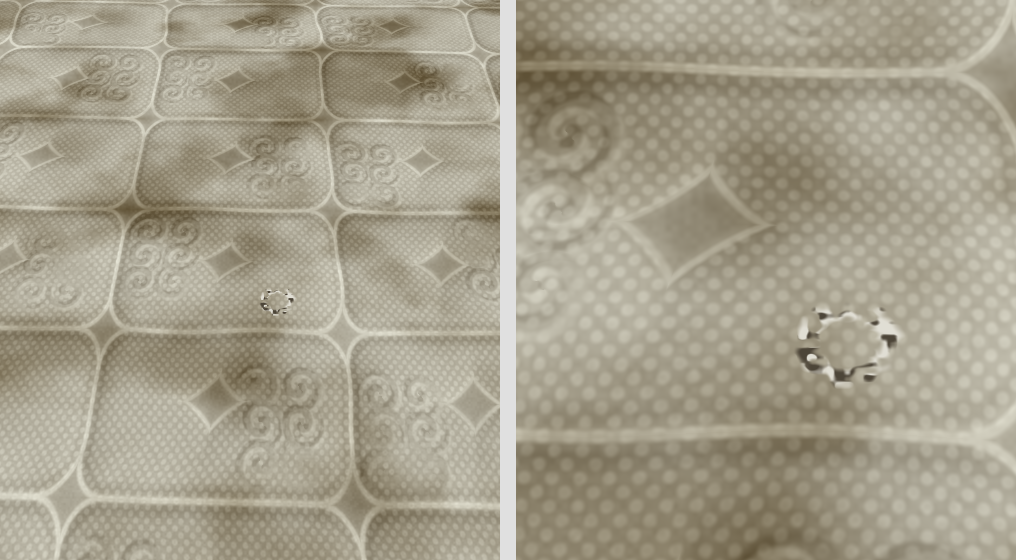
Left, the full canvas; right, a detail of the centre.
A WebGL 2 fragment shader for this texture:

```glsl
#version 300 es
precision highp float;
// A worn quilted mattress seen in perspective: rounded pads in staggered depth,
// stitched seams, diamond tufts, a dotted weave, embossed scrolls and stains.
// Canvas points are projected to quilt cells, and each cell is shaded by its height.
uniform vec2 u_resolution;
out vec4 fragColor;

float hash(vec2 p) {
    vec3 q = fract(p.xyx * .1031);
    q += dot(q, q.yzx + 33.33);
    return fract((q.x + q.y) * q.z);
}

float noise(vec2 p) {
    vec2 i = floor(p), f = fract(p);
    f = f * f * (3. - 2. * f);
    return mix(mix(hash(i), hash(i + vec2(1, 0)), f.x),
               mix(hash(i + vec2(0, 1)), hash(i + 1.), f.x), f.y);
}

float fbm(vec2 p) {
    float sum = 0., gain = .53;
    for (int i = 0; i < 4; i++) {
        sum += gain * noise(p);
        p = mat2(1.6, 1.2, -1.2, 1.6) * p + 7.3;
        gain *= .5;
    }
    return sum;
}

// Canvas (y down, height 1) to quilt columns and rows
vec2 project(vec2 s) {
    float y = s.y - .014 * (s.x - .59);
    float row = (1.0092 - 1. / (y + .9)) / .1133;
    float column = (s.x - .5656 - .0806 * y) / (.2574 + .286 * y);
    return vec2(column, row < 0. ? row * 1.26 : row);
}

// Signed distance to the rounded pad; its cut corners leave the concave nodes
float padDistance(vec2 c) {
    vec2 q = abs(c - .5) * vec2(1, .45) - vec2(.5, .225) + .12;
    return length(max(q, 0.)) + min(max(q.x, q.y), 0.) - .12;
}

// Approximate distance to the concave diamond tuft
float tuftDistance(vec2 c) {
    vec2 q = (c - vec2(.48, .46)) / vec2(.115, .17);
    q.x += .2 * q.y;
    q = pow(abs(q) + .01, vec2(.84));
    return (q.x + q.y - 1.) * .07;
}

float padHeight(vec2 c) {
    float rise = 1. - exp(min(padDistance(c), 0.) / .06);
    return rise * (1. - .85 * exp(-max(tuftDistance(c), 0.) / .06));
}

// Six interlocking spirals with alternating turn
float scroll(vec2 p) {
    float h = 0.;
    for (int i = 0; i < 6; i++) {
        float k = float(i), row = floor(k / 2.);
        float turn = mod(k + row, 2.) * 2. - 1.;
        vec2 q = p - vec2((mod(k, 2.) - .5) * .78, (row - 1.) * .62);
        float r = length(q), a = atan(q.y * turn, q.x) + k;
        float arm = abs(fract(r * 3.2 - a / 6.2832) - .5) * 2.;
        h = max(h, smoothstep(.35, .7, arm) * (1. - smoothstep(.36, .48, r)));
    }
    return h;
}

void main() {
    vec2 s = vec2(gl_FragCoord.x, u_resolution.y - gl_FragCoord.y) / u_resolution.y;
    vec2 uv = project(s);
    uv += .03 * (vec2(noise(uv * 3.), noise(uv * 3. + 40.)) - .5);
    vec2 id = floor(uv), c = uv - id;
    float pad = padDistance(c), tuft = tuftDistance(c);
    float inside = smoothstep(.004, -.012, pad) * smoothstep(-.002, .01, tuft);

    // Relief of pads and tufts, lit from the near right
    vec2 e = vec2(.02, 0);
    vec2 slope = vec2(padHeight(c + e) - padHeight(c - e),
                      padHeight(c + e.yx) - padHeight(c - e.yx)) / .04;
    float tone = .74 - dot(slope, vec2(.012, .014)) * inside;
    tone += .22 * (fbm(uv * 3. + 20.) - .5);

    // Stains: broad clouds, shadowed tufts and grime along the cross seams
    float stain = smoothstep(.36, .78, fbm(uv * vec2(2.3, 1.9) + 11.));
    vec2 shade = (c - vec2(.61, .36)) / vec2(.17, .2);
    stain += (.25 + .4 * hash(id + 5.)) * exp(-dot(shade, shade));
    float crossSeam = min(c.y, 1. - c.y);
    stain += .75 * exp(-crossSeam / .1) * smoothstep(.35, .75, fbm(uv * 2.6 + 31.));
    stain *= mix(1.1, .75, s.y);
    tone -= .5 * stain;

    // Scroll emboss alternates between the two sides of the pads
    vec2 center = vec2(mix(.74, .2, mod(id.x + id.y, 2.)), .4 + .25 * hash(id + 3.));
    vec2 p = (c - center) / vec2(.2, .34);
    float emboss = scroll(p);
    float wear = inside * smoothstep(.2, .5, noise(uv * 5. + 9.));
    tone += wear * (.24 * (emboss - scroll(p + vec2(.06, .07))) - .07 * emboss);

    // Staggered pale dots, faded where they become too small
    vec2 weave = uv * vec2(26, 15);
    float dotDistance = min(length(fract(weave) - .5), length(fract(weave + .5) - .5));
    float fade = clamp(1.15 - 1.6 * fwidth(weave.y), 0., 1.);
    tone += (.2 * smoothstep(.34, .12, dotDistance) - .06) * fade * inside * (1. - .6 * emboss);

    // Recessed nodes and tufts, then bright stitched edges
    tone -= .1 * smoothstep(.0, .035, pad) + .16 * smoothstep(.005, -.03, tuft);
    float blur = fwidth(s.y) * 2.;
    float seam = 1. - smoothstep(.003, .010 + blur, abs(pad));
    float stitch = 1. - smoothstep(.002, .009 + blur, abs(tuft));
    tone += (.34 * seam + .26 * stitch) * (.6 + .6 * noise(uv * 9.));
    tone -= .13 * smoothstep(.022, .0, abs(pad + .024));
    tone += .1 * (noise(s * 260.) - .5);

    vec3 color = mix(vec3(.46, .43, .36), vec3(.82, .81, .75), clamp(tone, -.25, 1.2));
    color -= stain * vec3(0, .012, .035);

    // Frayed hole with pale and dark shreds
    vec2 hole = (s - vec2(.495, .538)) / vec2(.027, .021);
    float shred = noise(hole * 4. + 50.);
    float ring = smoothstep(.3, .1, abs(length(hole) - .9 - .3 * (shred - .5)));
    vec3 fray = mix(vec3(.3, .27, .22), vec3(.88, .87, .83), smoothstep(.35, .6, noise(hole * 5.)));
    color = mix(color, fray, ring * smoothstep(.25, .5, shred));
    fragColor = vec4(color, 1);
}
```
